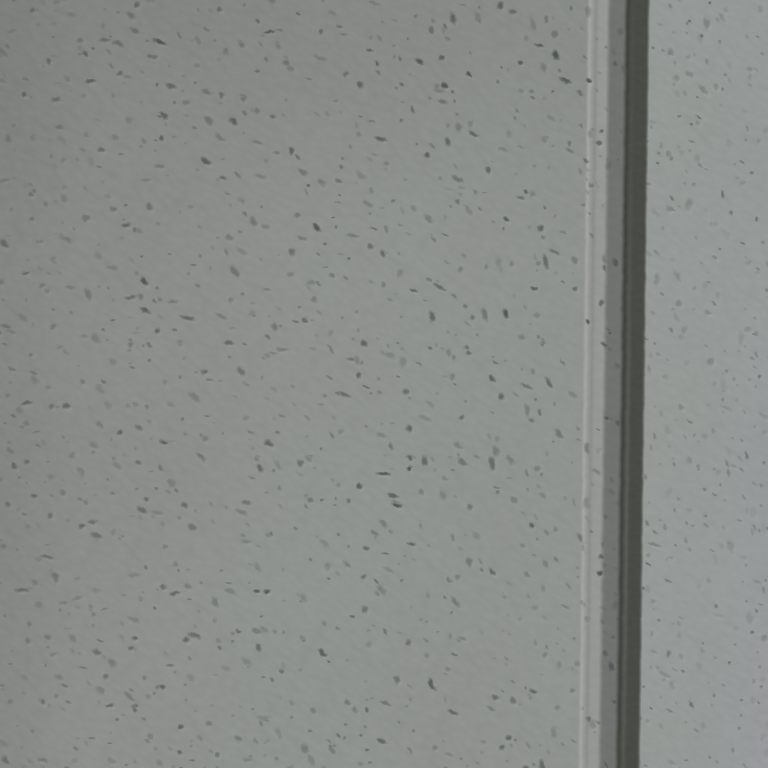
Write a Shadertoy shader that draws this texture.

```glsl
// Pale speckled plaster wall with one vertical shadowed groove near the right side.

vec2 hash2(vec2 p) {
    vec3 q = fract(vec3(p.xyx) * vec3(0.1031, 0.103, 0.0973));
    q += dot(q, q.yzx + 33.33);
    return fract((q.xx + q.yz) * q.zy);
}

mat2 rotation(float a) {
    return mat2(cos(a), -sin(a), sin(a), cos(a));
}

// Layered sines, roughly -1 to 1
float waves(vec2 p) {
    float sum = 0.0, amp = 0.5;
    for (int i = 0; i < 4; i++) {
        sum += amp * sin(p.x + 1.7 * sin(p.y)) * cos(p.y + 1.3 * sin(p.x * 0.8));
        p = rotation(0.9) * p * 1.9 + 2.3;
        amp *= 0.6;
    }
    return sum;
}

// Cellular noise: distance to the nearest scattered point
float cellular(vec2 p) {
    vec2 cell = floor(p);
    float nearest = 2.0;
    for (int y = -1; y <= 1; y++)
    for (int x = -1; x <= 1; x++) {
        vec2 c = cell + vec2(x, y);
        nearest = min(nearest, length(c + hash2(c + 50.0) - p));
    }
    return nearest;
}

// Tilted ragged chips, one candidate per cell
float flecks(vec2 uv, float cells, float density, float tilt) {
    vec2 p = uv * cells;
    p += 0.09 * vec2(waves(p * 4.0), waves(p * 4.0 + 7.0));
    vec2 cell = floor(p);
    float cover = 0.0;
    for (int y = -1; y <= 1; y++)
    for (int x = -1; x <= 1; x++) {
        vec2 c = cell + vec2(x, y);
        vec2 shape = hash2(c + cells * 3.0 + 17.0);
        vec2 kind = hash2(c + cells * 5.0 + 91.0);
        if (kind.x > density) continue;
        vec2 d = rotation(-tilt - (shape.x - 0.5) * 1.3) * (c + hash2(c + cells) - p);
        vec2 radius = vec2(mix(0.16, 0.42, shape.y * shape.y), mix(0.11, 0.2, shape.x));
        float strength = mix(0.3, 1.0, kind.y * kind.y);
        cover = max(cover, strength * (1.0 - smoothstep(0.25, 1.1, length(d / radius))));
    }
    return cover;
}

void mainImage(out vec4 fragColor, in vec2 fragCoord) {
    vec2 uv = fragCoord / iResolution.xy;

    // Groove axis leans slightly to the right as it rises
    float g = uv.x - 0.0125 * uv.y + 0.0008 * waves(vec2(3.0, uv.y * 60.0));
    float rightPanel = smoothstep(0.829, 0.835, g);

    // Broad lighting: dim upper left, clearer lower middle and right
    vec3 col = mix(vec3(0.53, 0.54, 0.525), vec3(0.56, 0.575, 0.56),
                   smoothstep(0.0, 0.75, uv.x + 0.3 * (1.0 - uv.y)));
    col -= 0.025 * smoothstep(0.65, 1.0, uv.y) * (1.0 - rightPanel);
    col -= 0.02 * smoothstep(0.12, 0.0, uv.x);
    col = mix(col, vec3(0.58, 0.6, 0.59), rightPanel);
    col += vec3(0.012, 0.0, 0.018) * smoothstep(0.9, 1.0, uv.x) * (1.0 - uv.y);
    col += 0.008 * waves(uv * 7.0) * vec3(0.8, 1.0, 1.1);

    // Fine slanted grain
    vec2 grainPos = rotation(-0.55) * uv * vec2(1.0, 1.0);
    col += 0.008 * waves(grainPos * vec2(70.0, 170.0));
    col += 0.016 * (0.45 - cellular(grainPos * vec2(65.0, 120.0)));

    // Groove: lit lip, grey slope, deep shadow
    float lip = smoothstep(0.751, 0.756, g) * (1.0 - smoothstep(0.777, 0.784, g));
    float slope = smoothstep(0.777, 0.785, g) * (1.0 - rightPanel);
    float shadow = smoothstep(0.799, 0.806, g) * (1.0 - rightPanel);
    col = mix(col, vec3(0.585, 0.595, 0.585), lip);
    col += 0.045 * exp(-pow((g - 0.756) / 0.0025, 2.0));
    col -= 0.04 * exp(-pow((g - 0.764) / 0.003, 2.0));
    col = mix(col, vec3(0.44, 0.45, 0.44), slope);
    col = mix(col, vec3(0.285, 0.295, 0.275), shadow);
    col -= 0.03 * exp(-pow((g - 0.806) / 0.002, 2.0));
    col += 0.06 * exp(-pow((g - 0.812) / 0.003, 2.0)) * (0.6 + 0.4 * sin(uv.y * 5.0));
    col += 0.012 * (lip + slope) * waves(uv * vec2(150.0, 190.0));

    // Dark chips, steeper and finer toward the right, with a pale lower rim
    float tilt = mix(0.45, 1.0, smoothstep(0.2, 0.8, uv.x));
    float patchy = 0.8 + 0.3 * waves(uv * 11.0 + 4.0);
    float coarse = flecks(uv, 35.0, 0.52, tilt) * (1.0 - 0.6 * rightPanel);
    float fine = flecks(uv, 58.0, 0.3 + 0.12 * rightPanel, tilt) * 0.65;
    float rim = flecks(uv + vec2(-0.003, 0.004), 35.0, 0.52, tilt);
    float chips = clamp(max(coarse, fine) * patchy, 0.0, 1.0);
    chips *= mix(0.75, 1.0, smoothstep(0.0, 0.4, uv.x)) * (1.0 - 0.75 * shadow);
    col += 0.02 * rim * (1.0 - shadow);
    col = mix(col, vec3(0.25, 0.275, 0.26), 0.85 * chips);

    fragColor = vec4(col, 1.0);
}
```
